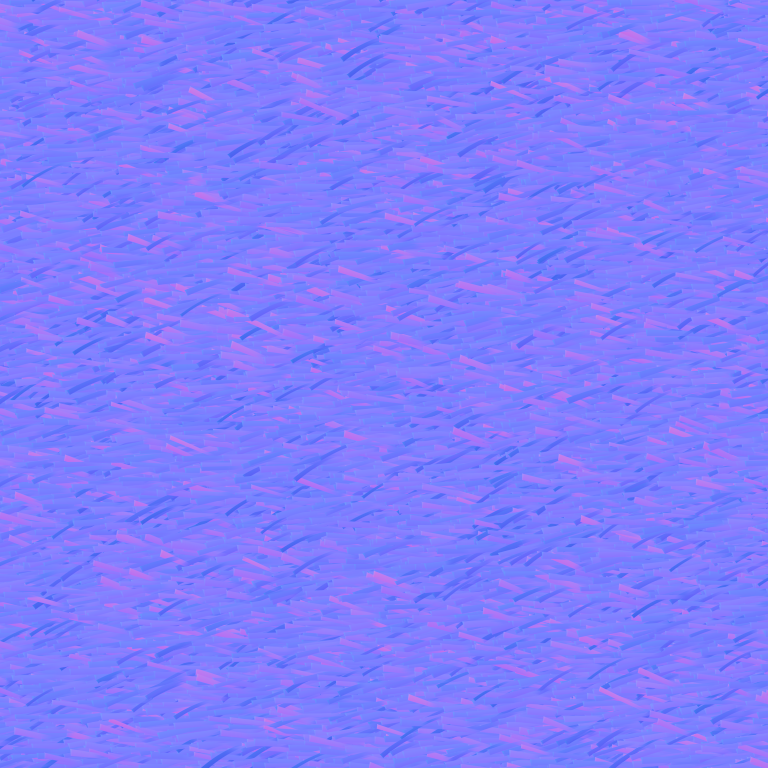
Reproduce this texture map procedurally as a three.js fragment shader.

```glsl
varying vec2 vUv;

const vec2 GRID = vec2(20.0, 32.0);
const int LAYERS = 18;
const float EDGE = 0.0009;

float hash(vec2 p) {
  return fract(sin(dot(p, vec2(127.1, 311.7))) * 43758.5453);
}

vec2 hash2(vec2 p) {
  return vec2(hash(p), hash(p + 41.3));
}

// Slow drift that gathers similar leanings into patches
float drift(vec2 p) {
  return 0.06 * sin(p.x * 17.0 + 3.0 * sin(p.y * 11.0)) * cos(p.y * 19.0 + p.x * 7.0);
}

vec2 rotate(vec2 p, float angle) {
  float c = cos(angle);
  float s = sin(angle);
  return vec2(c * p.x + s * p.y, c * p.y - s * p.x);
}

// Surface slope of a strand: falling ones face right, rising ones face left
vec2 strandSlope(float angle, float along, float across, vec2 seed) {
  float falling = 1.0 - smoothstep(-0.36, 0.02, angle);
  float rising = smoothstep(0.2, 0.48, angle);
  float fade = 1.0 - 0.45 * along;
  vec2 slope = vec2(-0.02, 0.0) + (hash2(seed) - 0.5) * vec2(0.25, 0.08);
  slope += falling * fade * vec2(0.48, -0.07);
  slope += rising * fade * vec2(-0.34, -0.17);
  slope.y += 0.05 * across;
  return slope;
}

// Lays one strand over the slope gathered so far
vec2 layStrand(vec2 under, vec2 p, vec2 center, vec2 seed) {
  vec2 lean = hash2(seed + 7.7);
  vec2 size = hash2(seed + 19.1);
  float angle = mix(-0.45, 0.62, 0.5 * (lean.x + lean.y)) + drift(center);
  float rising = smoothstep(0.2, 0.48, angle);
  float halfLength = mix(0.018, 0.036, size.x);
  float halfWidth = mix(0.0025, 0.0048, size.y) * (1.0 - 0.25 * rising);

  vec2 q = rotate(p - center, angle);
  q.y += 3.0 * rising * q.x * q.x;
  float along = clamp(0.5 + 0.5 * q.x / halfLength, 0.0, 1.0);
  float across = clamp(q.y / halfWidth, -1.0, 1.0);

  // Blunt left end, right end sinking into the strands below
  float side = abs(q.y) - halfWidth * (1.0 - 0.35 * along);
  float d = max(side, abs(q.x + 0.2 * q.y) - halfLength);
  float cover = 1.0 - smoothstep(-EDGE, EDGE, d);
  cover *= 1.0 - smoothstep(0.55, 1.0, along);

  vec2 slope = strandSlope(angle, along, across, seed + 3.3);
  float cap = 1.0 - smoothstep(0.0, 0.0025, q.x + halfLength);
  slope += cap * vec2(-0.05, 0.12);
  return mix(under, slope, cover);
}

// One jittered grid of strands, painted in a fixed cell order
vec2 layStrands(vec2 under, vec2 p, float layer) {
  vec2 shift = hash2(vec2(layer, 5.0));
  vec2 home = floor(p * GRID + shift);
  vec2 slope = under;
  for (int j = -1; j <= 1; j++) {
    for (int i = -1; i <= 1; i++) {
      vec2 cell = home + vec2(float(i), float(j));
      vec2 seed = cell + layer * vec2(53.0, 29.0);
      vec2 center = (cell + hash2(seed) - shift) / GRID;
      slope = layStrand(slope, p, center, seed);
    }
  }
  return slope;
}

void main() {
  vec2 slope = vec2(-0.03, 0.0);
  for (int k = 0; k < LAYERS; k++) {
    slope = layStrands(slope, vUv, float(k) + 1.0);
  }

  // Pack the unit normal into colour
  vec3 normal = vec3(slope, sqrt(max(0.0, 1.0 - dot(slope, slope))));
  gl_FragColor = vec4(0.5 + 0.5 * normal, 1.0);
}
```
